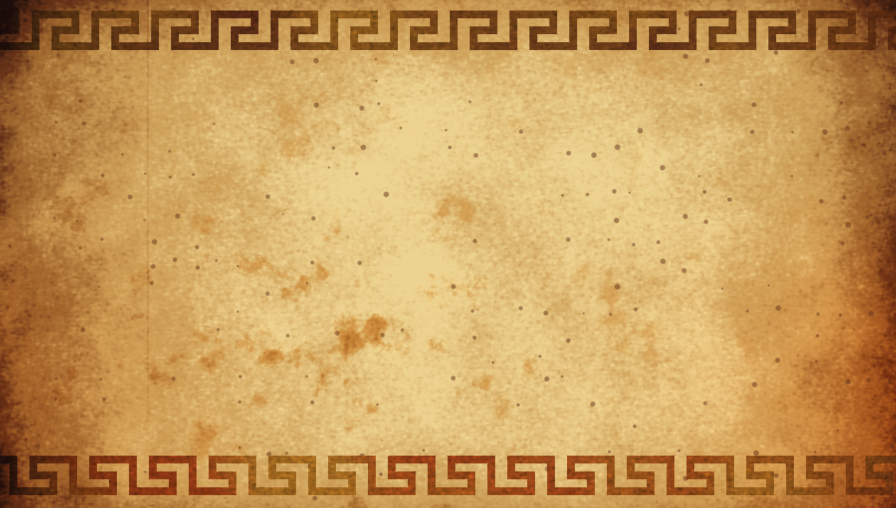
Give the GLSL for this background, as a Shadertoy shader.

```glsl
// Aged parchment framed above and below by a Greek key border.
// Edge falloffs and cellular blotches add up to a wear value that indexes a
// colour ramp; the borders are repeated box distances inked over the paper.

const vec3 CREAM = vec3(0.93, 0.83, 0.57);
const vec3 TAN   = vec3(0.80, 0.62, 0.34);
const vec3 OCHRE = vec3(0.62, 0.40, 0.18);
const vec3 UMBER = vec3(0.39, 0.19, 0.09);
const vec3 SOOT  = vec3(0.11, 0.05, 0.04);
const vec3 RUST  = vec3(0.60, 0.20, 0.05);
const vec3 GOLD  = vec3(0.66, 0.41, 0.10);
const vec3 MAROON = vec3(0.31, 0.12, 0.06);

const float KEY_COUNT = 15.0;     // key repeats across the canvas
const float KEY_ROW = 0.0156;     // height of one key row
const float KEY_STROKE = 0.0077;  // half the stroke width
const float TOP_BASE = 0.9092;    // outline rows start here, growing up
const float BOTTOM_BASE = 0.0954; // and here, growing down
const float TOP_SHIFT = 0.0397;   // key offsets, as parts of the width
const float BOTTOM_SHIFT = 0.0150;
const float INK_OPACITY = 0.91;
const float GRAIN = 0.065;
const float CREASE_X = 0.165;

vec3 hash3(vec2 p) {
    vec3 q = fract(p.xyx * vec3(0.1031, 0.1030, 0.0973));
    q += dot(q, q.yxz + 33.33);
    return fract((q.xxy + q.yzz) * q.zyx);
}

// Cellular noise: soft blobs of random sign, one per cell.
float blobs(vec2 p) {
    vec2 cell = floor(p);
    float sum = 0.0;
    for (int j = -1; j <= 1; j++)
    for (int i = -1; i <= 1; i++) {
        vec2 id = cell + vec2(i, j);
        vec3 h = hash3(id + 71.0);
        vec2 d = id + h.xy - p;
        float k = max(0.0, 1.0 - dot(d, d));
        sum += k * k * k * (2.0 * h.z - 1.0);
    }
    return sum;
}

float layeredBlobs(vec2 p) {
    float sum = 0.0, gain = 0.5;
    for (int i = 0; i < 5; i++) {
        sum += gain * blobs(p);
        p = mat2(1.6, 1.2, -1.2, 1.6) * p + 17.3;
        gain *= 0.62;
    }
    return sum;
}

// Sparse dark flecks, at most one per cell.
float flecks(vec2 p, float px) {
    vec3 h = hash3(floor(p) + 211.0);
    vec2 d = fract(p) - 0.25 - 0.5 * h.xy;
    float size = 0.04 + 0.08 * h.x;
    return step(0.80, h.z) * (1.0 - smoothstep(size - px, size + px, length(d)));
}

// Distance to a straight stroke between two points on the key grid.
float bar(vec2 p, vec2 a, vec2 b, vec2 cell) {
    vec2 d = abs(p - 0.5 * (a + b)) - 0.5 * abs(b - a);
    d *= cell;
    return max(d.x, d.y) - KEY_STROKE;
}

// Key path: up, right, down, back, down, right to the next key.
float keyDistance(vec2 p, vec2 cell) {
    p /= cell;
    p.x = mod(p.x + 0.5, 6.0) - 0.5;
    float d = bar(p, vec2(0, 0), vec2(0, 4), cell);
    d = min(d, bar(p, vec2(0, 4), vec2(4, 4), cell));
    d = min(d, bar(p, vec2(4, 4), vec2(4, 2), cell));
    d = min(d, bar(p, vec2(4, 2), vec2(2, 2), cell));
    d = min(d, bar(p, vec2(2, 2), vec2(2, 0), cell));
    d = min(d, bar(p, vec2(2, 0), vec2(6, 0), cell));
    return min(d, bar(p, vec2(-1, 0), vec2(0, 0), cell));
}

vec3 wearRamp(float w) {
    vec3 c = mix(CREAM, TAN, smoothstep(0.0, 0.35, w));
    c = mix(c, OCHRE, smoothstep(0.30, 0.62, w));
    c = mix(c, UMBER, smoothstep(0.58, 0.84, w));
    return mix(c, SOOT, smoothstep(0.80, 1.10, w));
}

void mainImage(out vec4 fragColor, in vec2 fragCoord) {
    vec2 uv = fragCoord / iResolution.xy;
    float aspect = iResolution.x / iResolution.y;
    float px = 1.0 / iResolution.y;
    vec2 p = vec2(uv.x * aspect, uv.y);

    // Wear from the four edges, uneven blotches, and fine grain
    float left = exp(-uv.x / 0.13), right = exp(-(1.0 - uv.x) / 0.105);
    float top = exp(-(1.0 - uv.y) / 0.10), bottom = exp(-uv.y / 0.075);
    float blotch = layeredBlobs(p * 6.0);
    float grain = blobs(p * 150.0) + 0.6 * blobs(p * vec2(90.0, 210.0));
    float wear = 0.08 + 0.68 * left + 0.60 * right + 0.30 * top + 0.24 * bottom;
    wear += blotch * (0.13 + 0.16 * (left + right)) + GRAIN * grain;

    // Ochre stains gathered at the lower left, and a faint vertical crease
    vec2 fromStains = (uv - vec2(0.36, 0.33)) / vec2(0.24, 0.27);
    float stain = smoothstep(0.12, 0.65, layeredBlobs(p * 13.0 + 5.0));
    stain *= exp(-dot(fromStains, fromStains)) + 0.2;
    float crease = 1.0 - smoothstep(0.0, 0.0015 + px, abs(p.x - CREASE_X * aspect));
    wear += 0.28 * stain + 0.10 * crease * smoothstep(0.05, 0.4, uv.y);

    vec3 color = wearRamp(wear);
    color *= mix(vec3(1), vec3(1.06, 0.90, 0.62), 0.6 * stain);
    float warmth = (right + 0.4 * left) * smoothstep(0.75, 0.2, uv.y);
    color *= mix(vec3(1), vec3(1.12, 0.85, 0.58), min(warmth, 1.0));
    color = mix(color, UMBER, 0.5 * flecks(p * 22.0, 22.0 * px));

    // Key borders, the lower one flipped
    bool upper = uv.y > 0.5;
    vec2 cell = vec2(aspect / KEY_COUNT / 6.0, KEY_ROW);
    vec2 key = vec2(p.x - aspect * (upper ? TOP_SHIFT : BOTTOM_SHIFT),
                    upper ? p.y - TOP_BASE : BOTTOM_BASE - p.y);
    float ink = 1.0 - smoothstep(-0.7 * px, 0.7 * px, keyDistance(key, cell));
    float tint = 0.5 + 0.9 * blobs(p * 5.0 + 3.0) + 0.35 * blotch;
    vec3 inkColor = mix(upper ? MAROON : RUST, upper ? GOLD * 0.85 : GOLD, clamp(tint, 0.0, 1.0));
    inkColor = mix(inkColor, MAROON, 0.7 * right);
    inkColor = mix(inkColor, SOOT, min(1.0, 1.15 * exp(-uv.x / 0.07)));
    inkColor *= 0.92 - 0.16 * grain;
    color = mix(color, inkColor, INK_OPACITY * ink);

    fragColor = vec4(clamp(color, 0.0, 1.0), 1.0);
}
```
